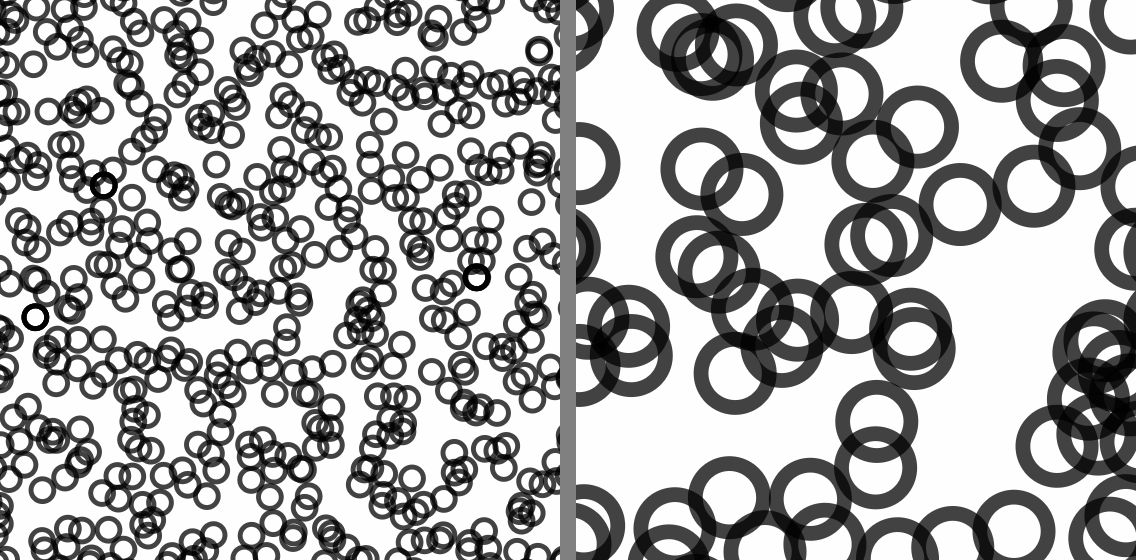
Left: the whole. Right: its middle third, enlarged.
Write a Shadertoy shader that draws this pattern.

```glsl
const float GRID = 22.0;          // rings per canvas side
const float RING_RADIUS = 0.0203; // centre line, in canvas units
const float RING_WIDTH = 0.0088;
const float RING_TINT = 0.26;     // light passing through one ring
const float PAPER = 0.995;

vec2 hash2(vec2 p) {
    vec3 q = fract(p.xyx * vec3(0.1031, 0.1030, 0.0973));
    q += dot(q, q.yzx + 33.33);
    return fract((q.xx + q.yz) * q.zy);
}

vec2 latticeGradient(vec2 p) {
    float angle = 6.28319 * hash2(p + 71.0).x;
    return vec2(cos(angle), sin(angle));
}

// Gradient noise: value in x, derivatives in yz
vec3 noiseWithSlope(vec2 p) {
    vec2 i = floor(p), f = fract(p);
    vec2 u = f * f * f * (f * (f * 6.0 - 15.0) + 10.0);
    vec2 du = 30.0 * f * f * (f * (f - 2.0) + 1.0);

    vec2 ga = latticeGradient(i);
    vec2 gb = latticeGradient(i + vec2(1, 0));
    vec2 gc = latticeGradient(i + vec2(0, 1));
    vec2 gd = latticeGradient(i + vec2(1, 1));
    float a = dot(ga, f);
    float b = dot(gb, f - vec2(1, 0));
    float c = dot(gc, f - vec2(0, 1));
    float d = dot(gd, f - vec2(1, 1));

    float value = mix(mix(a, b, u.x), mix(c, d, u.x), u.y);
    vec2 slope = mix(mix(ga, gb, u.x), mix(gc, gd, u.x), u.y)
               + du * (u.yx * (a - b - c + d) + vec2(b, c) - a);
    return vec3(value, slope);
}

// Pull a point part of the way to the nearest noise contour, forming chains
vec2 pullToContour(vec2 p, float frequency, float strength, float limit) {
    vec3 n = noiseWithSlope(p * frequency);
    vec2 slope = n.yz * frequency;
    vec2 shift = -strength * n.x * slope / (dot(slope, slope) + 0.003);
    return p + shift * min(1.0, limit / max(length(shift), 1e-4));
}

vec2 ringCentre(vec2 cell) {
    vec2 scattered = cell + 0.02 + 0.96 * hash2(cell + 13.0);
    return pullToContour(scattered, 0.27, 0.55, 0.45);
}

float ringCoverage(vec2 offset, float radius, float width, float pixel) {
    float d = abs(length(offset) - radius) - 0.5 * width;
    return clamp(0.5 - d / pixel, 0.0, 1.0);
}

// A few rings are several layers stacked in one place
float layerCount(vec2 cell) {
    return hash2(cell + 157.0).y < 0.007 ? 4.0 : 1.0;
}

void mainImage(out vec4 fragColor, in vec2 fragCoord) {
    float pixel = 1.0 / min(iResolution.x, iResolution.y);
    vec2 uv = fragCoord * pixel;
    vec2 home = floor(uv * GRID);

    // Multiply the translucent rings of nearby cells
    float light = PAPER;
    for (int y = -2; y <= 2; y++) {
        for (int x = -2; x <= 2; x++) {
            vec2 cell = home + vec2(x, y);
            vec2 offset = uv - ringCentre(cell) / GRID;
            float cover = ringCoverage(offset, RING_RADIUS, RING_WIDTH, pixel);
            light *= pow(mix(1.0, RING_TINT, cover), layerCount(cell));
        }
    }
    fragColor = vec4(vec3(light), 1.0);
}
```
